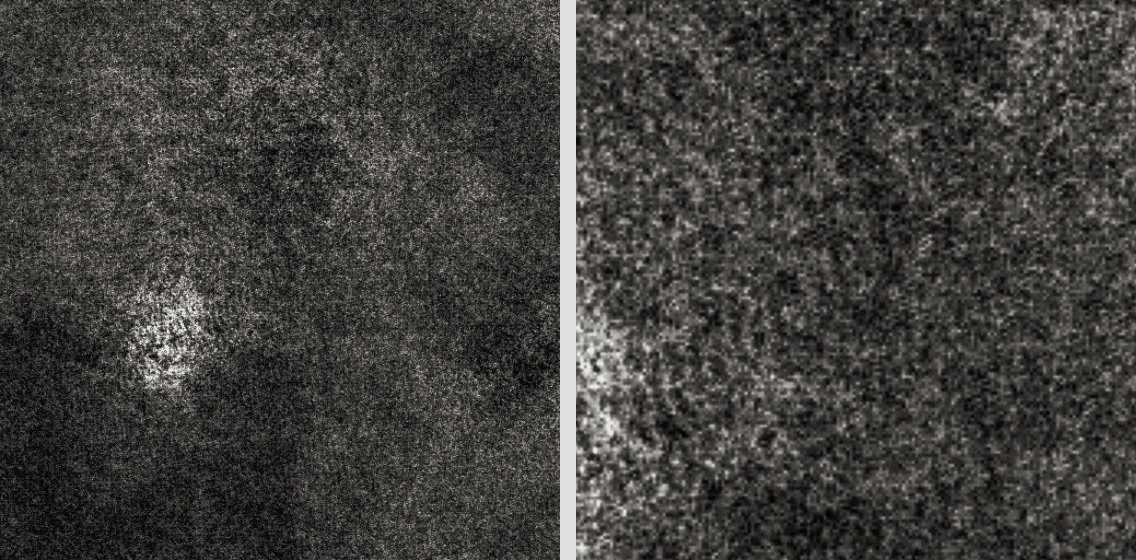
Left, the full canvas; right, a detail of the centre.
This texture is drawn by a WebGL 2 fragment shader. Its source:

```glsl
#version 300 es
precision highp float;
// Worn, sooty stone or fabric: fine pale and black grain over broad cloudy stains,
// with one scuffed bright spot. Stains, clumps and grain add up to one tone value,
// roughly normal around zero, which a ramp of warm greys turns into colour.

uniform vec2 u_resolution;
out vec4 outColor;

const float GRAIN_CELLS = 512.0;   // finest grains across the canvas
const float CLUMP_CELLS = 235.0;   // small clusters of grains
const float MOTTLE_CELLS = 48.0;   // patchy wear
const float CLOUD_CELLS = 5.0;     // broad stains
const float GRAIN_AMOUNT = 0.66;
const float CLUMP_AMOUNT = 0.40;
const float MOTTLE_AMOUNT = 0.17;
const float CLOUD_AMOUNT = 0.27;
const float BASE_TONE = 0.10;
const vec2 SCUFF_CENTER = vec2(0.305, 0.405);
const float SCUFF_RADIUS = 0.062;

const int STOPS = 8;
const float TONE_STOPS[STOPS] = float[](-2.4, -1.48, -0.61, 0.08, 0.71, 1.31, 2.05, 3.4);
const vec3 GREYS[STOPS] = vec3[](
    vec3(0.02, 0.015, 0.015), vec3(0.06, 0.05, 0.05),
    vec3(0.15, 0.15, 0.14), vec3(0.23, 0.22, 0.21),
    vec3(0.32, 0.31, 0.30), vec3(0.44, 0.42, 0.41),
    vec3(0.61, 0.60, 0.58), vec3(0.90, 0.90, 0.88));

float hash(vec2 p) {
    return fract(sin(dot(p, vec2(127.1, 311.7))) * 43758.5453);
}

float valueNoise(vec2 p) {
    vec2 cell = floor(p);
    vec2 f = fract(p);
    f = f * f * (3.0 - 2.0 * f);
    float low = mix(hash(cell), hash(cell + vec2(1.0, 0.0)), f.x);
    float high = mix(hash(cell + vec2(0.0, 1.0)), hash(cell + vec2(1.0)), f.x);
    return mix(low, high, f.y);
}

mat2 rotation(float angle) {
    float c = cos(angle), s = sin(angle);
    return mat2(c, s, -s, c);
}

// Layered noise, scaled to about unit deviation around zero.
float cloud(vec2 p) {
    float sum = 0.0, weight = 0.5;
    for (int i = 0; i < 5; i++) {
        sum += weight * (valueNoise(p) - 0.5);
        p = rotation(0.6) * p * 2.03 + 7.3;
        weight *= 0.5;
    }
    return sum * 8.0;
}

// Soft elliptical spot, 1 at its centre.
float spot(vec2 p, vec2 center, vec2 radius) {
    vec2 q = (p - center) / radius;
    return exp(-dot(q, q));
}

// Dark damp area in the lower left with a lobed edge.
float dampStain(vec2 p) {
    float d = length(p - vec2(0.06, 0.20)) - 0.24;
    d = min(d, length(p - vec2(0.42, 0.24)) - 0.14);
    d = min(d, max(p.x - 0.53, p.y - 0.27));
    return smoothstep(0.018, -0.018, d);
}

vec3 greyRamp(float tone) {
    vec3 color = GREYS[0];
    for (int i = 1; i < STOPS; i++) {
        float t = (tone - TONE_STOPS[i - 1]) / (TONE_STOPS[i] - TONE_STOPS[i - 1]);
        color = mix(color, GREYS[i], clamp(t, 0.0, 1.0));
    }
    return color;
}

void main() {
    vec2 uv = gl_FragCoord.xy / u_resolution;
    vec2 warp = vec2(cloud(uv * 9.0), cloud(uv * 9.0 + 31.0));
    vec2 p = uv + 0.014 * warp;

    // Broad light and dark areas
    float tone = BASE_TONE + CLOUD_AMOUNT * cloud(uv * CLOUD_CELLS + 3.7);
    tone -= 0.50 * dampStain(p);
    tone += 0.45 * spot(p, vec2(0.12, 0.58), vec2(0.17, 0.16));
    tone += 0.30 * spot(p, vec2(0.20, 0.90), vec2(0.35, 0.20));
    tone += 0.95 * spot(p, vec2(1.00, 0.98), vec2(0.16, 0.13));
    tone += 0.25 * spot(p, vec2(0.73, 0.23), vec2(0.16, 0.10));
    tone -= 0.60 * spot(p, vec2(0.50, 0.68), vec2(0.09, 0.28));
    tone -= 0.65 * spot(p, vec2(1.00, 0.55), vec2(0.16, 0.25));
    tone -= 0.50 * spot(p, vec2(0.90, 0.33), vec2(0.09, 0.10));

    // Rougher zones with stronger speckle
    float rough = 0.8 * spot(p, vec2(0.50, 0.76), vec2(0.27, 0.22))
                + 0.8 * spot(p, vec2(0.92, 0.34), vec2(0.10, 0.12))
                + 0.9 * spot(p, SCUFF_CENTER, vec2(0.12));

    // Patchy wear, clusters and fine grain
    float mottle = cloud(uv * MOTTLE_CELLS);
    float clump = (valueNoise(rotation(0.5) * uv * CLUMP_CELLS) - 0.5) * 4.65;
    vec2 g = uv * GRAIN_CELLS - 0.5;
    float grain = (valueNoise(g) + valueNoise(g + vec2(613.0, 271.0)) - 1.0) * 2.45;
    tone += MOTTLE_AMOUNT * (1.0 + 1.5 * rough) * mottle;
    tone += CLUMP_AMOUNT * (1.0 + 0.6 * rough) * clump;
    tone += GRAIN_AMOUNT * (1.0 + 0.15 * rough) * grain;

    // Scuffed spot of short slanted flecks
    vec2 slanted = rotation(-0.45) * uv;
    float flecks = (valueNoise(slanted * vec2(210.0, 105.0)) - 0.5) * 4.65;
    float scuff = spot(p + 0.012 * warp.yx, SCUFF_CENTER, SCUFF_RADIUS * vec2(1.0, 1.2));
    tone += scuff * (1.35 + 0.85 * flecks);

    outColor = vec4(greyRamp(tone), 1.0);
}
```
